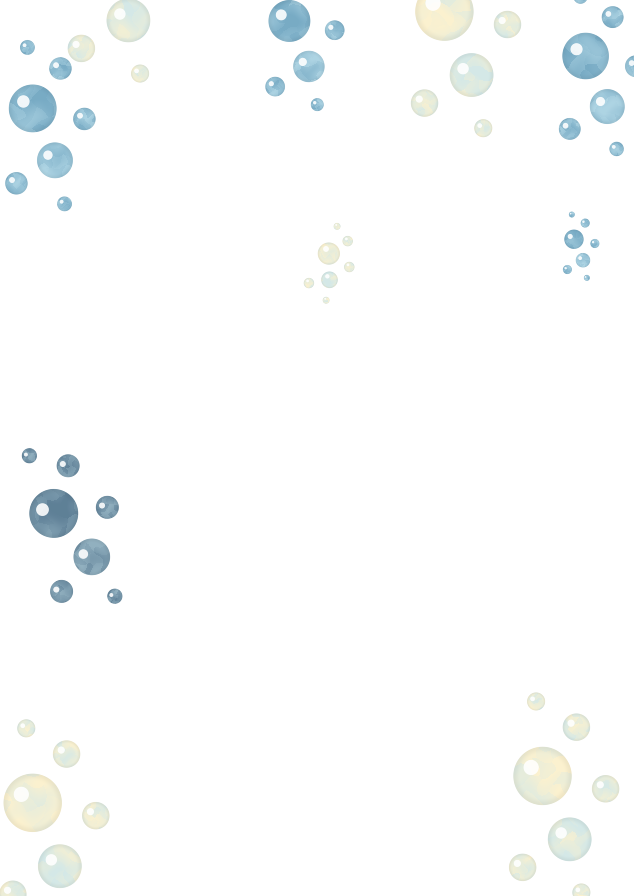
This background is drawn by a Shadertoy shader. Its source:

```glsl
// Clusters of watercolour bubbles scattered round the edges of a white page.
// One seven-bubble template is moved, scaled and turned for each cluster;
// layered sines and cellular patches give every bubble its painted wash.

const vec3 PAPER = vec3(1.0);
const vec3 CREAM = vec3(0.985, 0.945, 0.81);
const vec3 MINT = vec3(0.83, 0.91, 0.905);
const vec3 BLUE = vec3(0.47, 0.67, 0.77);
const vec3 SKY = vec3(0.68, 0.83, 0.89);
const vec3 SLATE = vec3(0.37, 0.50, 0.59);
const vec3 MIST = vec3(0.57, 0.69, 0.75);

const vec2 GLINT_POS = vec2(-0.39, 0.29);
const float GLINT_RADIUS = 0.26;
const float GLINT_STRENGTH = 0.88;
const float PATCH_SCALE = 1.9;
const float RIM_SHADE = 0.05;
const int FIRST_BLUE = 5;
const int FIRST_SLATE = 9;

// Template: centre and radius, in units of the largest bubble's radius
const int BUBBLE_COUNT = 7;
const vec3 BUBBLES[BUBBLE_COUNT] = vec3[](
    vec3(0.0, 0.0, 1.0), vec3(-0.22, 2.55, 0.31),
    vec3(1.16, 1.67, 0.47), vec3(2.16, -0.44, 0.47),
    vec3(0.93, -2.17, 0.75), vec3(-0.68, -3.13, 0.47),
    vec3(1.33, -3.99, 0.31));

// Clusters: centre, scale (page heights) and turn; cream, blue, then slate
const int CLUSTER_COUNT = 10;
const vec4 CLUSTERS[CLUSTER_COUNT] = vec4[](
    vec4(0.496, 0.987, 0.0326, 0.0), vec4(0.0365, 0.104, 0.0326, 0.0),
    vec4(0.6055, 0.134, 0.0326, 0.0), vec4(0.113, 1.048, 0.0326, 0.0),
    vec4(0.367, 0.717, 0.0124, -0.38), vec4(0.0365, 0.879, 0.0267, 0.0),
    vec4(0.323, 0.9766, 0.0234, 0.0), vec4(0.6536, 0.9375, 0.026, 0.0),
    vec4(0.6406, 0.733, 0.0108, 0.0), vec4(0.060, 0.427, 0.0273, 0.314));

vec2 hash2(vec2 p) {
    vec2 q = vec2(dot(p, vec2(127.1, 311.7)), dot(p, vec2(269.5, 183.3)));
    return fract(sin(q) * 43758.5);
}

// Random value of the nearest cell: flat patches of paint
float cellPatch(vec2 p) {
    vec2 cell = floor(p);
    float nearest = 8.0;
    float value = 0.0;
    for (int y = -1; y <= 1; y++)
    for (int x = -1; x <= 1; x++) {
        vec2 id = cell + vec2(x, y);
        vec2 seed = hash2(id);
        float d = length(id + seed - p);
        if (d < nearest) {
            nearest = d;
            value = fract(seed.x * 7.0 + seed.y * 3.0);
        }
    }
    return value;
}

// Wash amount in 0..1: soft sines blended with warped patches
float wash(vec2 p, float seed) {
    vec2 q = p + seed * vec2(3.7, 5.3);
    q += 0.16 * sin(q.yx * 5.1 + seed);
    float soft = 0.5 + 0.3 * sin(q.x * 2.3 + q.y * 1.4)
                     + 0.2 * sin(q.y * 4.2 - q.x * 1.7);
    return mix(soft, cellPatch(q * PATCH_SCALE), 0.45);
}

vec3 bubbleColor(vec2 p, int cluster, int index) {
    vec3 deep = cluster < FIRST_BLUE ? CREAM : cluster < FIRST_SLATE ? BLUE : SLATE;
    vec3 pale = cluster < FIRST_BLUE ? MINT : cluster < FIRST_SLATE ? SKY : MIST;
    // The large bubble is deepest and the second largest is palest
    float bias = index == 0 ? -0.22 : index == 4 ? 0.25 : 0.0;
    float amount = wash(p, float(index) + 1.3 * float(cluster));
    vec3 color = mix(deep, pale, clamp(amount + bias, 0.0, 1.0));
    return color * (1.0 - RIM_SHADE * smoothstep(0.75, 1.0, length(p)));
}

void mainImage(out vec4 fragColor, in vec2 fragCoord) {
    vec2 uv = fragCoord / iResolution.y;
    float pixel = 1.0 / iResolution.y;
    vec3 color = PAPER;

    for (int c = 0; c < CLUSTER_COUNT; c++) {
        vec4 cluster = CLUSTERS[c];
        float co = cos(cluster.w);
        float si = sin(cluster.w);
        vec2 local = mat2(co, -si, si, co) * (uv - cluster.xy) / cluster.z;
        if (length(local) > 5.0) continue;

        for (int b = 0; b < BUBBLE_COUNT; b++) {
            vec3 bubble = BUBBLES[b];
            vec2 p = (local - bubble.xy) / bubble.z;
            float edge = 0.6 * pixel / (cluster.z * bubble.z);
            float body = 1.0 - smoothstep(-edge, edge, length(p) - 1.0);
            if (body <= 0.0) continue;

            // Painted disc, then its round white glint
            float glint = 1.0 - smoothstep(-edge, edge, length(p - GLINT_POS) - GLINT_RADIUS);
            vec3 paint = mix(bubbleColor(p, c, b), PAPER, glint * GLINT_STRENGTH);
            color = mix(color, paint, body);
        }
    }
    fragColor = vec4(color, 1.0);
}
```
